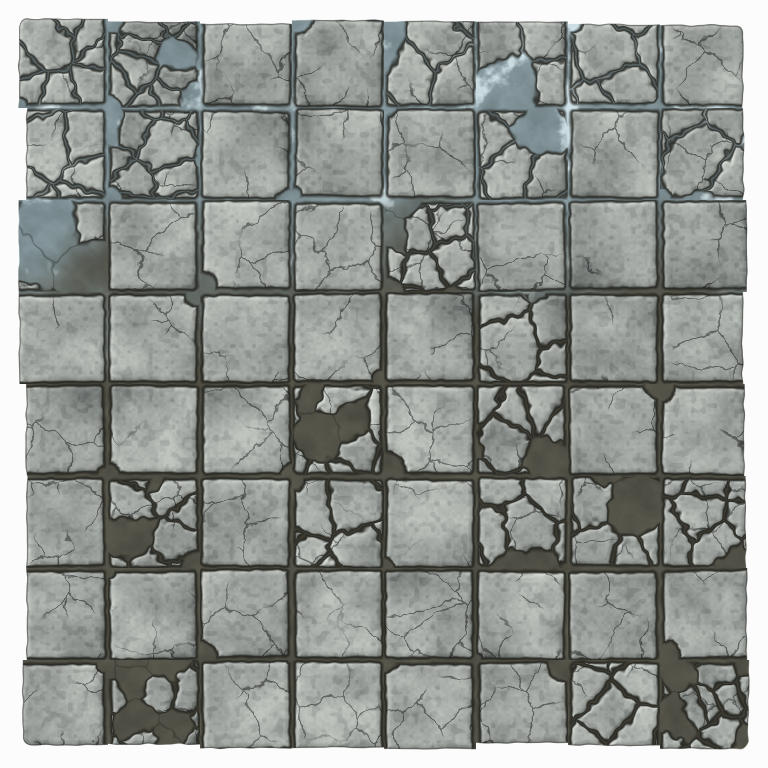
Write a Shadertoy shader that draws this texture.

```glsl
// Worn grey stone paving: an eight by eight board of cracked, chipped tiles on white.
#define TILES 8.0
#define PITCH 0.12
#define HALF_TILE 0.465
#define BOARD_HALF 3.92
#define CRACK_GAP 0.022
#define MISSING_SHARE 0.17
#define STONE_LIGHT vec3(0.72, 0.74, 0.72)
#define STONE_DARK vec3(0.43, 0.45, 0.44)
#define GROUT vec3(0.32, 0.32, 0.28)
#define WATER vec3(0.50, 0.57, 0.59)
#define SHADOW vec3(0.12, 0.12, 0.10)
#define BACKDROP vec3(0.99)

float hash(vec2 p) {
    return fract(sin(dot(p, vec2(127.1, 311.7))) * 43758.5453);
}

vec2 hash2(vec2 p) {
    return vec2(hash(p), hash(p + 37.4));
}

float valueNoise(vec2 p) {
    vec2 i = floor(p), f = fract(p);
    f = f * f * (3.0 - 2.0 * f);
    return mix(mix(hash(i), hash(i + vec2(1, 0)), f.x),
               mix(hash(i + vec2(0, 1)), hash(i + vec2(1, 1)), f.x), f.y);
}

float fbm(vec2 p) {
    float sum = 0.0, amp = 0.5;
    for (int i = 0; i < 5; i++) {
        sum += amp * valueNoise(p);
        p = p * 2.03 + 11.7;
        amp *= 0.5;
    }
    return sum;
}

// Voronoi fragments: x = distance to the nearest seam, y = fragment hash
vec2 fragments(vec2 p) {
    vec2 base = floor(p), nearest = vec2(0), id = base;
    float best = 9.0, seam = 9.0;
    for (int y = -1; y <= 1; y++)
    for (int x = -1; x <= 1; x++) {
        vec2 c = base + vec2(x, y), r = c + hash2(c) - p;
        if (dot(r, r) < best) { best = dot(r, r); nearest = r; id = c; }
    }
    for (int y = -2; y <= 2; y++)
    for (int x = -2; x <= 2; x++) {
        vec2 c = base + vec2(x, y), r = c + hash2(c) - p, side = r - nearest;
        if (dot(side, side) > 1e-4) seam = min(seam, dot(0.5 * (r + nearest), normalize(side)));
    }
    return vec2(seam, hash(id + 5.3));
}

float roundBox(vec2 p, float halfSize, float radius) {
    vec2 q = abs(p) - halfSize + radius;
    return length(max(q, 0.0)) + min(max(q.x, q.y), 0.0) - radius;
}

// Board outline, nudged in or out for each tile
float boardDist(vec2 g, vec2 cell) {
    float nudge = 0.09 * (hash(cell + 2.9) - 0.5) + 0.02 * (valueNoise(g * 9.0) - 0.5);
    return roundBox(g - 0.5 * TILES, BOARD_HALF + nudge, 0.1);
}

// Signed distance to the stone surface, negative on stone
float stoneDist(vec2 g, vec2 cell) {
    vec2 q = g - cell - 0.5 + 0.03 * (hash2(cell + 0.7) - 0.5);
    q += 0.035 * (hash(cell + 8.1) - 0.5) * vec2(-q.y, q.x);
    vec2 wobble = vec2(valueNoise(g * 13.0), valueNoise(g * 13.0 + 40.0)) - 0.5;
    float d = max(roundBox(q + 0.02 * wobble, HALF_TILE, 0.03), boardDist(g, cell));

    // Broken tiles, more common toward the top
    if (hash(cell + 14.2) < mix(0.16, 0.5, cell.y / TILES)) {
        float scale = mix(1.5, 3.0, hash(cell + 3.1));
        vec2 piece = fragments((q + 0.07 * wobble) * scale + cell * 9.0);
        float seam = piece.x / scale;
        d = max(d, piece.y < MISSING_SHARE ? seam + CRACK_GAP : CRACK_GAP - seam);
    }
    // Worn-away corner
    vec2 corner = sign(hash2(cell + 21.0) - 0.5) * 0.5;
    float wear = 0.42 * max(hash(cell + 6.6) - 0.35, 0.0);
    return max(d, wear - length(q - corner) + 0.12 * (fbm(g * 5.0) - 0.5));
}

void mainImage(out vec4 fragColor, in vec2 fragCoord) {
    vec2 g = (fragCoord / iResolution.xy - 0.5) / PITCH + 0.5 * TILES;
    vec2 cell = clamp(floor(g), 0.0, TILES - 1.0);
    vec2 local = g - cell - 0.5;
    float px = 0.8 / (PITCH * min(iResolution.x, iResolution.y));
    float d = stoneDist(g, cell);

    // Stone: mottling, grain and a grimy side
    float grain = valueNoise(g * 32.0) - 0.5;
    vec2 grimeDir = hash2(cell + 17.0) - 0.5;
    float tone = 0.73 + 1.0 * (fbm(g * 2.6 + cell * 3.7) - 0.48) + 0.2 * grain;
    tone += 0.16 * (hash(cell + 4.4) - 0.5);
    tone -= 1.6 * max(dot(local, grimeDir) - 0.06, 0.0) + 0.22 * smoothstep(0.6, 0.8, valueNoise(g * 17.0));
    vec3 stone = mix(STONE_DARK, STONE_LIGHT, clamp(tone, -0.1, 1.1));

    // Hairline cracks, fading in and out
    vec2 bend = vec2(fbm(g * 5.0), fbm(g * 5.0 + 30.0)) - 0.5;
    float hair = fragments((local + 0.22 * bend) * 1.9 + cell * 5.0 + 60.0).x;
    float hairMask = smoothstep(0.4, 0.6, valueNoise(g * 2.3 + 9.0));
    stone *= 1.0 - 0.42 * hairMask * (1.0 - smoothstep(0.004, 0.018 + px, hair));

    // Rim light from the upper left, dark line at the lip
    float slope = clamp((stoneDist(g + vec2(-0.014, 0.014), cell) - d) / 0.02, -1.0, 1.0);
    stone += 0.13 * slope * smoothstep(-0.07, -0.01, d);
    stone = mix(stone, SHADOW, 0.55 * smoothstep(-0.022, 0.0, d));

    // Sunken bed: mud below, pooled water and pale glints above
    float pool = smoothstep(4.2, 6.2, g.y + 3.0 * (fbm(g * 0.9) - 0.5));
    vec3 bed = mix(GROUT, WATER, pool) * (0.85 + 0.3 * fbm(g * 6.0));
    bed += 0.3 * pool * smoothstep(0.6, 0.75, fbm(g * 3.0 + 50.0));
    bed = mix(SHADOW, bed, smoothstep(-0.01, 0.045, d));

    vec3 color = mix(stone, bed, smoothstep(-px, px, d));
    color = mix(color, BACKDROP, smoothstep(-px, px, boardDist(g, cell)));
    fragColor = vec4(clamp(color, 0.0, 1.0), 1.0);
}
```
